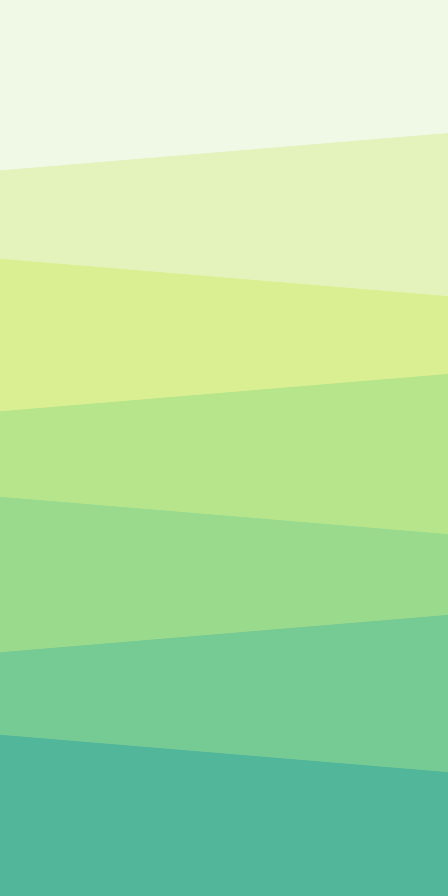
Reproduce this background procedurally as a Shadertoy shader.

```glsl
// Seven flat bands run from pale cream at the top to teal at the bottom.
// Each band is painted over the last, below a straight edge whose tilt
// alternates, so the bands become interlocking wedges.

// Band colours, top to bottom
const vec3 bandColors[7] = vec3[7](
    vec3(0.941, 0.976, 0.902),
    vec3(0.894, 0.949, 0.733),
    vec3(0.855, 0.933, 0.573),
    vec3(0.714, 0.898, 0.549),
    vec3(0.600, 0.855, 0.549),
    vec3(0.463, 0.792, 0.580),
    vec3(0.322, 0.714, 0.608)
);

// Depth below the top of the edge above a band, at horizontal position x
float edgeDepth(int band, float x) {
    float pairIndex = float((band - 1) / 2);
    bool rising = band % 2 == 1;
    float center = rising ? 0.1693 + 0.2689 * pairIndex
                          : 0.3097 + 0.2656 * pairIndex;
    return center + (rising ? -0.0417 : 0.0417) * (x - 0.5);
}

void mainImage(out vec4 fragColor, in vec2 fragCoord) {
    vec2 uv = fragCoord / iResolution.xy;
    float depth = 1.0 - uv.y;
    float halfPixel = 0.5 / iResolution.y;

    // Layer the bands downward with smoothed edges
    vec3 color = bandColors[0];
    for (int band = 1; band < 7; band++) {
        float below = depth - edgeDepth(band, uv.x);
        color = mix(color, bandColors[band], smoothstep(-halfPixel, halfPixel, below));
    }

    fragColor = vec4(color, 1.0);
}
```
